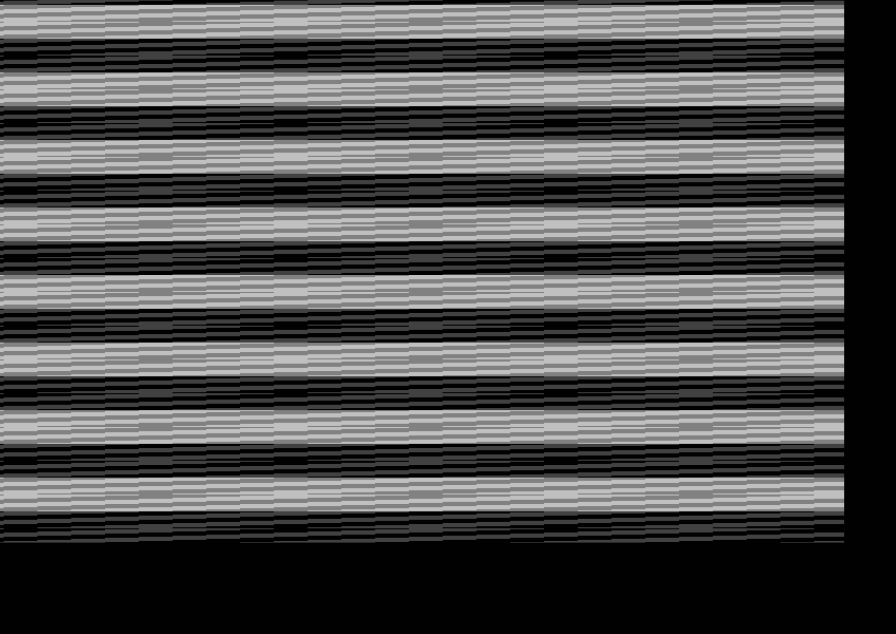
Give the GLSL for this pattern, as a Shadertoy shader.

```glsl
// Alternating light and dark bands filled with fine stripes that climb in steps
// from column to column and swap tone at every band centre. Square waves select
// one of four greys; averaging several samples per pixel smooths all edges.

// First half of each unit period is 1, second half is 0.
float squareWave(float x) {
    return 1.0 - step(0.5, fract(x));
}

// Grey level at a point in cells, measured from the upper left corner.
float stripeTone(vec2 cell) {
    if (cell.x > 25.0 || cell.y > 16.07) return 0.0;

    vec2 grid = cell - vec2(0.11, 0.145);
    float column = floor(grid.x);
    float fromCentre = grid.y - 0.5;

    float band = squareWave(grid.y * 0.5);
    float stripe = squareWave(fromCentre * 4.0 + column / 8.0);
    float keep = squareWave(fromCentre * 0.5);

    // Invert the stripes beyond each band centre.
    stripe = mix(1.0 - stripe, stripe, keep);
    return 0.5 * band + 0.25 * stripe;
}

void mainImage(out vec4 fragColor, in vec2 fragCoord) {
    const int SAMPLES = 16;
    const float CELL_SIZE = 0.05326;
    float tone = 0.0;

    // Spread samples evenly over the pixel.
    for (int i = 0; i < SAMPLES; i++) {
        float n = float(i) + 0.5;
        vec2 offset = vec2(fract(n * 0.618), n / float(SAMPLES)) - 0.5;
        vec2 point = (fragCoord + offset) / iResolution.y;
        tone += stripeTone(vec2(point.x, 1.0 - point.y) / CELL_SIZE);
    }
    tone /= float(SAMPLES);

    fragColor = vec4(vec3(0.004 + tone), 1.0);
}
```
